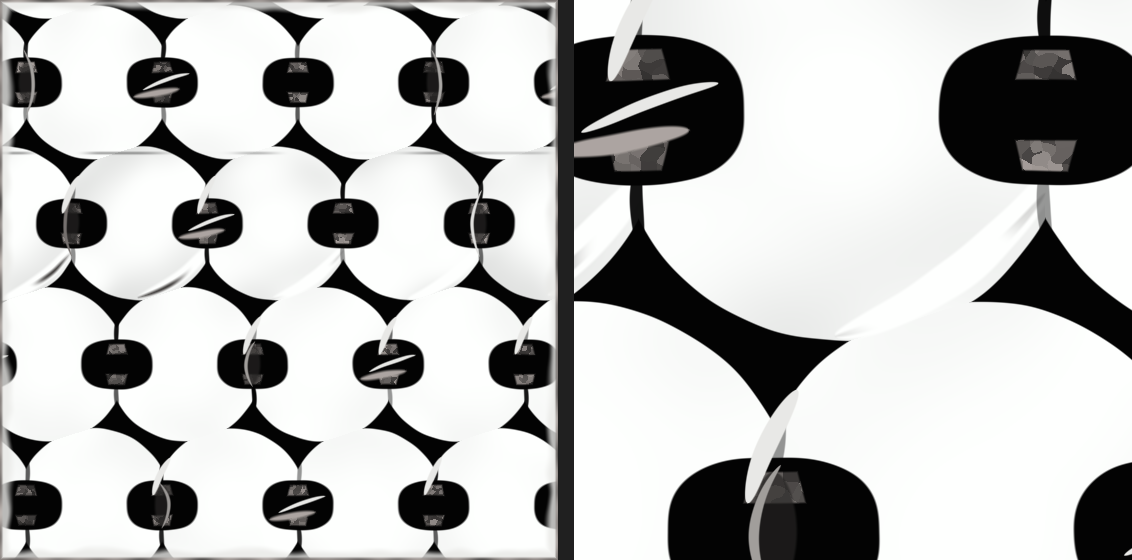
Left, the full canvas; right, a detail of the centre.
Reproduce this pattern procedurally as a Shadertoy shader.

```glsl
const float PITCH = 0.2426;
const float ROW = 0.2517;
const vec2 FIRST = vec2(0.0469, 0.0977);
const float DISC_RADIUS = 0.1376;
const vec2 OVAL_SIZE = vec2(0.0635, 0.0445);
const vec3 INK = vec3(0.012);
const vec3 PAPER = vec3(0.995, 1.0, 0.995);
const vec3 TAUPE = vec3(0.45, 0.43, 0.42);
const vec3 SILVER = vec3(0.91, 0.91, 0.90);

float hash(vec2 p, float seed) {
    vec3 h = fract(vec3(p.xyx + seed * 7.31) * 0.1031);
    h += dot(h, h.yzx + 33.33);
    return fract((h.x + h.y) * h.z);
}

float cornerSlope(vec2 cell, vec2 offset) {
    float angle = 6.2832 * hash(cell, 1.7);
    return dot(vec2(cos(angle), sin(angle)), offset);
}

float gradientNoise(vec2 p) {
    vec2 i = floor(p), f = fract(p), e = vec2(1, 0);
    vec2 u = f * f * f * (f * (f * 6.0 - 15.0) + 10.0);
    float low = mix(cornerSlope(i, f), cornerSlope(i + e.xy, f - e.xy), u.x);
    float high = mix(cornerSlope(i + e.yx, f - e.yx), cornerSlope(i + e.xx, f - e.xx), u.x);
    return mix(low, high, u.y);
}

float cover(float d, float blur) {
    return 1.0 - smoothstep(-blur, blur, d);
}

// Bent ribbon, pointed at both ends
float ribbon(vec2 p, vec2 a, vec2 b, float bend, float width) {
    float len = length(b - a);
    vec2 dir = (b - a) / len;
    float t = dot(p - a, dir) / len;
    float s = clamp(t, 0.0, 1.0);
    float arch = 4.0 * s * (1.0 - s);
    float side = dot(p - a, vec2(-dir.y, dir.x)) - bend * arch;
    return max(abs(side) - width * sqrt(arch), (abs(t - 0.5) - 0.5) * len);
}

float oval(vec2 p, vec2 size) {
    vec2 q = pow(abs(p) / size, vec2(2.6));
    return (pow(q.x + q.y, 1.0 / 2.6) - 1.0) * size.y;
}

// Each row is shifted by a third of the pitch
vec2 cellCentre(vec2 id) {
    return FIRST + vec2((id.x - id.y / 3.0) * PITCH, id.y * ROW);
}

vec2 nearestCell(vec2 p, float row) {
    return vec2(round((p.x - FIRST.x) / PITCH + row / 3.0), row);
}

vec3 discField(vec2 p, float row, float px) {
    float gap = 1.0, tail = 1.0, core = 1.0, shade = 0.0;
    for (int j = -1; j <= 1; j++)
    for (int i = -1; i <= 1; i++) {
        vec2 id = nearestCell(p, row + float(j)) + vec2(i, 0);
        vec2 q = p - cellCentre(id);
        float d = length(q - vec2(0.5 * PITCH, 0)) - DISC_RADIUS;
        float greyRow = id.y == 2.0 ? 1.0 : 0.3;
        if (d < gap) {
            float patchy = smoothstep(-0.3, 0.4, gradientNoise(p * 7.0 + id));
            shade = greyRow * patchy * smoothstep(-0.11, 0.0, d);
        }
        gap = min(gap, d);
        if (id.y == 2.0 || hash(id, 2.0) < 0.12) {
            vec2 end = vec2(-0.13, -0.14) * mix(0.8, 1.1, hash(id, 3.0));
            tail = min(tail, ribbon(q, vec2(0.01, -0.03), end, 0.015, 0.011));
            core = min(core, ribbon(q, vec2(0.0, -0.05), end, 0.013, 0.0035));
        }
    }
    vec3 col = mix(INK, PAPER - 0.11 * shade, cover(gap, px));
    col = mix(col, PAPER, cover(tail, 2.0 * px));
    float fade = smoothstep(-0.15, 0.3, gradientNoise(p * 9.0));
    return mix(col, TAUPE * 0.6, fade * cover(core, 2.0 * px));
}

vec3 drawOval(vec3 col, vec2 q, vec2 id, float px) {
    float flip = hash(id, 4.0) < 0.6 ? -1.0 : 1.0;
    float kind = mod(id.x + 2.0 + (id.y == 1.0 ? 2.0 : 0.0), 3.0);

    // Necks up and down to the gaps
    float neck = ribbon(vec2(q.x, abs(q.y)), vec2(0, 0.03), vec2(0.002, 0.085), 0.002 * flip, 0.004);
    col = mix(col, INK, cover(neck, px) * mix(0.4, 1.0, hash(id + step(0.0, q.y), 5.0)));
    float inside = cover(oval(q, OVAL_SIZE), px);
    col = mix(col, INK, inside);

    // Faceted glints
    vec2 g = vec2(q.x, abs(q.y) - 0.027);
    float glint = max(abs(g.x) - 0.016 + 0.25 * g.y, abs(g.y) - 0.009);
    vec2 facet = floor(mat2(0.9, 0.4, -0.4, 0.9) * q * 130.0 + gradientNoise(q * 90.0 + id));
    float strength = hash(id + step(0.0, q.y), 6.0);
    vec3 stone = mix(TAUPE * 0.5, TAUPE * 1.55, hash(facet + id * 9.0, 7.0));
    col = mix(col, stone, inside * cover(glint, 1.5 * px) * mix(0.5, 1.0, strength));

    if (kind < 0.5) { // Upright crescent with a dim sheen
        float reach = id.y > 1.0 ? 0.058 : 0.04;
        float sheen = ribbon(q, vec2(0, 0.036), vec2(0, -0.036), 0.0, 0.013);
        float arc = ribbon(q, vec2(-0.004 * flip, reach), vec2(0, -reach), 0.014 * flip, 0.003);
        col = mix(col, TAUPE * 0.32, inside * 0.7 * cover(sheen, 2.0 * px));
        col = mix(col, mix(TAUPE, SILVER, hash(id, 8.0)), cover(arc, px));
    } else if (kind < 1.5) { // Slanted slash
        float low = ribbon(q, vec2(-0.05, -0.026), vec2(0.03, -0.012), 0.0, 0.006);
        float slash = ribbon(q, vec2(-0.034, -0.013), vec2(0.048, 0.016), 0.003, 0.0035);
        col = mix(col, TAUPE * 1.5, inside * cover(low, 2.0 * px));
        col = mix(col, SILVER, inside * cover(slash, px));
    }
    // Pale hook entering from above
    float hook = ribbon(q, vec2(0.014, 0.085), vec2(-0.016, 0.018), -0.003, 0.006);
    return mix(col, SILVER, cover(hook, px) * step(0.62, hash(id, 9.0)));
}

void mainImage(out vec4 fragColor, in vec2 fragCoord) {
    float px = 1.0 / iResolution.y;
    vec2 uv = fragCoord * px;
    vec2 p = uv + 0.0015 * vec2(gradientNoise(uv * 24.0), gradientNoise(uv * 24.0 + 50.0));
    float row = round((p.y - FIRST.y) / ROW);
    vec2 id = nearestCell(p, row);
    vec3 col = discField(p, row, px);
    col = drawOval(col, p - cellCentre(id), id, px);

    // Worn seam and smeared border
    float seam = cover(abs(uv.y - 0.7266) - 0.002, 0.003);
    col *= 1.0 - 0.4 * seam * smoothstep(-0.1, 0.35, gradientNoise(uv * vec2(8, 2)));
    vec2 margin = min(uv, iResolution.xy * px - uv);
    float edge = min(margin.x, margin.y);
    float wear = gradientNoise(uv * 18.0);
    col = mix(col, SILVER, 0.8 * cover(edge - 0.016 - 0.012 * wear, 0.008));
    col = mix(col, TAUPE * (1.2 + wear), cover(edge - 0.004, 0.003));
    fragColor = vec4(col, 1.0);
}
```
